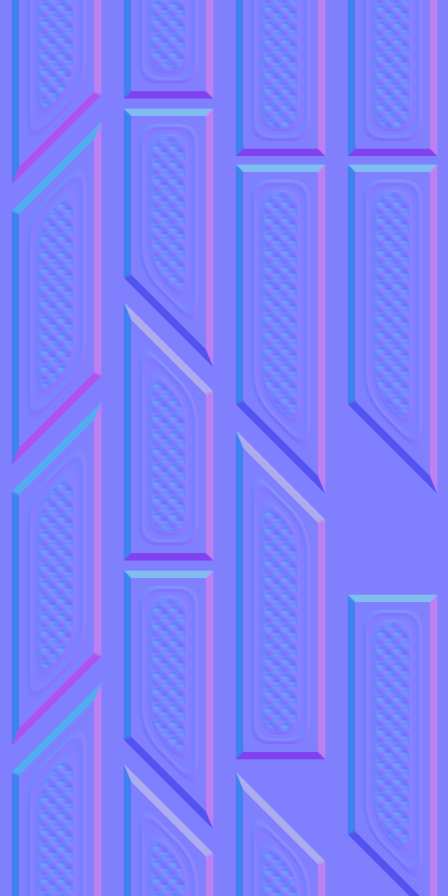
Write a Shadertoy shader that draws this texture map.

```glsl
// Normal map of four columns of bevelled panels with straight or slanted ends.
// Each panel is an intersection of half-planes carried as (distance, gradient),
// so bevels and rounded rings tilt along the gradient; sines form the tread.

const float HALF_WIDTH = 0.4;      // lengths are in column widths
const float BEVEL_WIDTH = 0.066;
const float BEVEL_TILT = 0.49;

// Smooth maximum of two (distance, gradient) triples
vec3 smoothMax(vec3 a, vec3 b, float k) {
    float h = clamp(0.5 + 0.5 * (a.x - b.x) / k, 0.0, 1.0);
    return mix(b, a, h) + vec3(k * h * (1.0 - h), 0.0, 0.0);
}

// Half-plane above (side = 1) or below (side = -1) a sloped line; q.y runs down
vec3 endPlane(vec2 q, float level, float slope, float side) {
    return side * vec3(level + slope * q.x - q.y, slope, 1.0) / sqrt(1.0 + slope * slope);
}

vec3 panelShape(vec2 q, float len, vec2 slopes, float rounding) {
    vec3 sides = vec3(abs(q.x) - HALF_WIDTH, q.x < 0.0 ? -1.0 : 1.0, 0.0);
    vec3 ends = smoothMax(endPlane(q, 0.0, slopes.x, 1.0),
                          endPlane(q, len, slopes.y, -1.0), rounding);
    return smoothMax(sides, ends, rounding);
}

// Soft-edged band between two insets
float band(float inset, float from, float to, float blur) {
    return smoothstep(from - blur, from + blur, inset)
         - smoothstep(to - blur, to + blur, inset);
}

// Depth of a panel's upper end on the column's centre line
float panelStart(int column, int i) {
    if (column == 0) return -1.02 + 2.505 * float(i);
    if (column == 1) return -1.03 + 4.125 * float(i / 2) + 2.0 * float(i % 2);
    vec4 starts = vec4(-1.146, 1.469, 4.24, 7.29);
    if (column == 3) starts.zw = vec2(5.31, 99.0);
    return i < 4 ? starts[i] : 99.0;
}

float panelLength(int column) {
    return column == 0 ? 2.27 : column == 1 ? 1.91 : 2.54;
}

// Slopes of the upper and lower ends
vec2 endSlopes(int column, int i) {
    if (column == 0) return vec2(-1.0);
    bool slantedTop = column == 1 ? i % 2 == 0 : column == 2 ? i != 1 : i == 0;
    return slantedTop ? vec2(1.0, 0.0) : vec2(0.0, 1.0);
}

// Quilted studs with fine ribs on every other stud
vec2 treadTilt(vec2 q, float pitch) {
    vec2 a = 6.2832 * q / pitch;
    float checker = sin(a.x) * sin(a.y);
    vec2 studs = 0.13 * vec2(cos(a.x) * sin(a.y), -sin(a.x) * cos(a.y));
    float ribs = 0.09 * sin(3.0 * a.y) * smoothstep(-0.1, 0.4, checker);
    return studs + vec2(-0.07, 0.03 + ribs) - vec2(0.05, -0.04) * checker;
}

vec2 panelTilt(vec2 q, float len, vec2 slopes, float pixel) {
    // Mitred outer bevel
    vec3 outer = panelShape(q, len, slopes, 0.012);
    vec2 tilt = BEVEL_TILT * outer.yz * band(-outer.x, 0.0, BEVEL_WIDTH, 0.6 * pixel);

    // Rounded raised ring and the lip of the recess
    vec3 inner = panelShape(q, len, slopes, 0.17);
    float inset = -inner.x;
    float blur = max(0.008, 0.6 * pixel);
    float rings = 0.15 * band(inset, 0.135, 0.16, blur)
                - 0.09 * band(inset, 0.165, 0.19, blur)
                + 0.11 * band(inset, 0.22, 0.245, blur);
    tilt += rings * inner.yz;

    // Tread in the middle
    float treadMask = smoothstep(0.25 - blur, 0.25 + blur, inset);
    return tilt + treadMask * treadTilt(q, 0.146);
}

void mainImage(out vec4 fragColor, in vec2 fragCoord) {
    float pixel = 4.0 / iResolution.x;
    vec2 p = vec2(fragCoord.x, iResolution.y - fragCoord.y) * pixel;
    int column = int(clamp(floor(p.x), 0.0, 3.0));
    float len = panelLength(column);

    vec2 tilt = vec2(0.0);
    for (int i = 0; i < 5; i++) {
        vec2 q = vec2(fract(p.x) - 0.505, p.y - panelStart(column, i));
        tilt += panelTilt(q, len, endSlopes(column, i), pixel);
    }

    // Encode the unit normal as a colour
    vec3 normal = vec3(tilt, sqrt(max(0.0, 1.0 - dot(tilt, tilt))));
    fragColor = vec4(0.5 + 0.5 * normal, 1.0);
}
```
